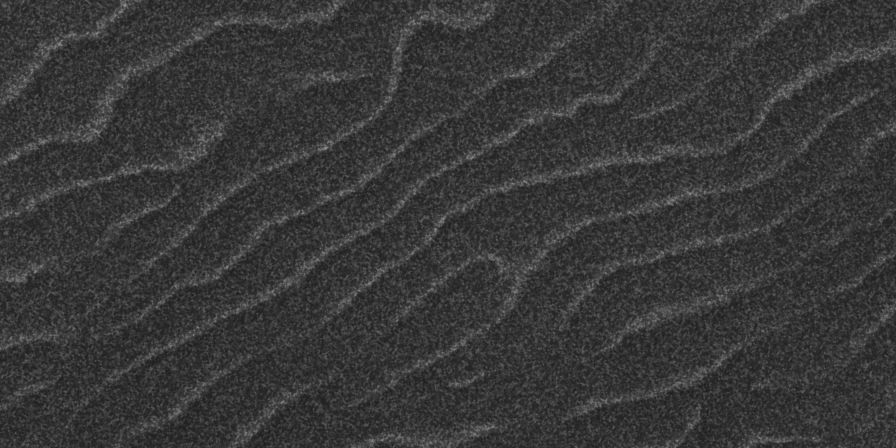
Write a Shadertoy shader that draws this texture.

```glsl
float hash(vec2 p) {
    vec3 q = fract(p.xyx * vec3(0.1031, 0.1030, 0.0973));
    q += dot(q, q.yzx + 33.33);
    return fract((q.x + q.y) * q.z);
}

float noise(vec2 p) {
    vec2 cell = floor(p), f = fract(p);
    f = f * f * (3.0 - 2.0 * f);
    float low = mix(hash(cell), hash(cell + vec2(1, 0)), f.x);
    float high = mix(hash(cell + vec2(0, 1)), hash(cell + vec2(1, 1)), f.x);
    return mix(low, high, f.y);
}

vec2 rotate(vec2 p, float angle) {
    float c = cos(angle), s = sin(angle);
    return vec2(c * p.x - s * p.y, s * p.x + c * p.y);
}

// Ripple phase: slanted bands, bent by noise and forked at scattered points
float ripplePhase(vec2 p) {
    float phase = 8.0 * dot(p, vec2(-0.42, 0.91));
    phase += 1.1 * noise(rotate(p, 0.5) * 3.0 + 17.0);
    phase += 0.42 * noise(rotate(p, 1.1) * 8.0 + 41.0);
    phase += 0.13 * noise(p * 22.0 + 73.0);
    phase += 0.06 * noise(p * 60.0 + 29.0);
    for (int i = 0; i < 14; i++) {
        float id = float(i);
        vec2 fork = vec2((id + hash(vec2(id, 3.0))) / 7.0, hash(vec2(id, 8.0)));
        fork.x = mod(fork.x * 3.0, 2.0);
        vec2 d = p - fork;
        float turn = mod(id, 2.0) * 2.0 - 1.0;
        phase += turn * atan(d.y, d.x) / 6.2831853;
    }
    return phase;
}

void mainImage(out vec4 fragColor, in vec2 fragCoord) {
    vec2 p = fragCoord / iResolution.y;

    // Bright crest, soft on its upper side, with shade beneath
    float across = fract(ripplePhase(p)) - 0.5;
    float width = across < 0.0 ? 0.055 : 0.12;
    float crest = exp(-across * across / (width * width));
    float shade = exp(-pow((across + 0.17) / 0.13, 2.0));
    float strength = mix(0.2, 1.0, smoothstep(0.2, 0.6, noise(p * 5.0 + 57.0)));

    float tone = 0.207 + 0.025 * (noise(p * 2.0 + 11.0) - 0.5);
    tone += strength * (0.115 * crest - 0.022 * shade);

    // Sand grains in two sizes
    float grain = 0.6 * noise(rotate(p, 0.6) * 210.0 + 300.0);
    grain += 0.4 * noise(rotate(p, 1.0) * 330.0 + 700.0);
    tone *= 0.66 + 1.25 * grain * grain;

    fragColor = vec4(vec3(tone), 1.0);
}
```
